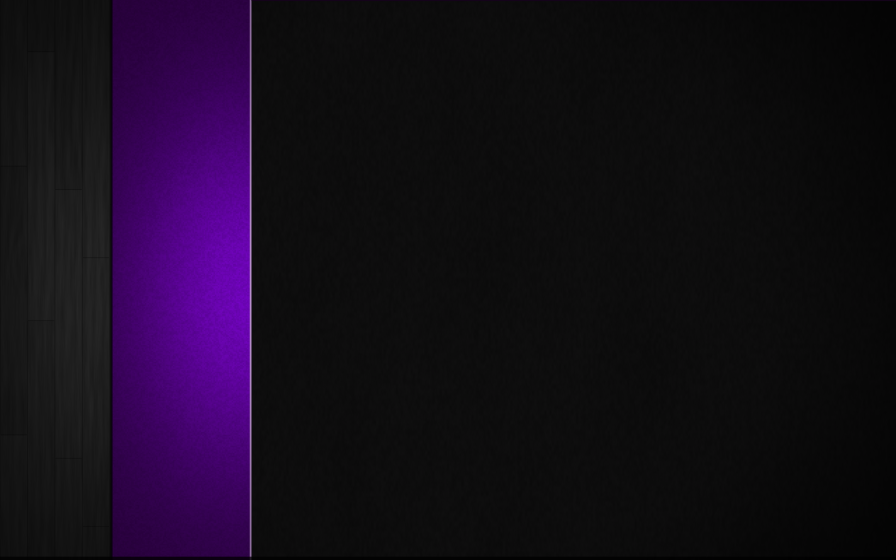
Give the GLSL for this background, as a Shadertoy shader.

```glsl
// A dark wooden strip, a glowing violet ribbon with a pale seam, and a wide
// black leather panel, side by side. Each material is a function of position
// in canvas heights; value noise adds wood grain, fabric grain and creases.

const float WOOD_END = 0.199;
const float RIBBON_END = 0.4465;
const float PLANK_WIDTH = 0.049;

float hash(vec2 p) {
    vec3 q = fract(vec3(p.xyx) * 0.1031);
    q += dot(q, q.yzx + 33.33);
    return fract((q.x + q.y) * q.z);
}

float valueNoise(vec2 p) {
    vec2 cell = floor(p);
    vec2 f = fract(p);
    f = f * f * (3.0 - 2.0 * f);
    float low = mix(hash(cell), hash(cell + vec2(1.0, 0.0)), f.x);
    float high = mix(hash(cell + vec2(0.0, 1.0)), hash(cell + 1.0), f.x);
    return mix(low, high, f.y);
}

float fbm(vec2 p) {
    float sum = 0.0;
    float weight = 0.5;
    for (int i = 0; i < 4; i++) {
        sum += weight * valueNoise(p);
        p = p * 2.03 + 17.0;
        weight *= 0.5;
    }
    return sum;
}

// Elliptical falloff: 1 at the centre, fading with distance
float glow(vec2 p, vec2 centre, vec2 radius) {
    vec2 d = (p - centre) / radius;
    return exp(-dot(d, d));
}

// Soft line of the given half width around zero
float line(float d, float halfWidth, float blur) {
    return 1.0 - smoothstep(halfWidth - blur, halfWidth + blur, abs(d));
}

vec3 woodColor(vec2 p, float blur) {
    // Staggered planks, each with its own shade
    float column = floor(p.x / PLANK_WIDTH);
    float boardY = p.y / 0.48 + hash(vec2(column, 4.0));
    float shade = hash(vec2(column, floor(boardY)) + 7.0);
    float seamX = p.x - PLANK_WIDTH * floor(p.x / PLANK_WIDTH + 0.5);
    float seamY = (fract(boardY + 0.5) - 0.5) * 0.48;
    float seams = max(line(seamX, 0.001, blur), line(seamY, 0.001, blur));

    // Long fibres and rings bent around a knot
    float knot = glow(p, vec2(0.031, 0.53), vec2(0.018, 0.05));
    float rings = sin(p.x * 330.0 + 9.0 * fbm(p * vec2(22.0, 5.0)) + 8.0 * knot);
    float fibre = fbm(p * vec2(260.0, 18.0)) - 0.47;

    float light = 0.045 + 0.085 * glow(p, vec2(0.18, 0.48), vec2(0.22, 0.42));
    float tone = 0.92 + 0.16 * shade + 0.05 * rings + 0.35 * fibre;
    return vec3(light * tone * (1.0 - 0.25 * seams));
}

vec3 ribbonColor(vec2 p) {
    vec3 shadow = vec3(0.145, 0.005, 0.215);
    vec3 highlight = vec3(0.425, 0.015, 0.715);
    float light = glow(p, vec2(RIBBON_END, 0.48), vec2(0.22, 0.33));
    float grain = valueNoise(p * 400.0) + 0.5 * valueNoise(p * 190.0) - 0.75;
    return mix(shadow, highlight, light) * (1.0 + 0.12 * grain);
}

vec3 leatherColor(vec2 p, float aspect) {
    float light = glow(p, vec2(0.75, 0.47), vec2(0.95, 1.0));
    float corner = smoothstep(0.55, 1.1, length((p - vec2(0.8, 0.5)) / vec2(aspect * 0.62, 0.85)));
    float creases = fbm(p * vec2(8.0, 3.0)) - 0.47;
    float grain = fbm(p * vec2(230.0, 110.0)) - 0.47;
    float tone = 1.0 + 0.25 * creases + 0.45 * grain;
    return vec3(0.051, 0.050, 0.051) * mix(0.75, 1.0, light) * tone * (1.0 - 0.75 * corner);
}

void mainImage(out vec4 fragColor, in vec2 fragCoord) {
    vec2 p = fragCoord / iResolution.y;
    float aspect = iResolution.x / iResolution.y;
    float blur = 0.6 / iResolution.y;

    // Three vertical materials
    vec3 color = woodColor(p, blur);
    color = mix(color, ribbonColor(p), smoothstep(-blur, blur, p.x - WOOD_END));
    color = mix(color, leatherColor(p, aspect), smoothstep(-blur, blur, p.x - RIBBON_END));

    // Dark crease beside the wood and pale seam beside the leather
    color *= 1.0 - 0.7 * line(p.x - WOOD_END, 0.002, blur);
    float seamLight = mix(0.65, 1.0, glow(p, vec2(RIBBON_END, 0.48), vec2(1.0, 0.45)));
    vec3 seamColor = vec3(0.72, 0.55, 0.80) * seamLight;
    color = mix(color, seamColor, line(p.x - RIBBON_END - 0.001, 0.0016, blur));

    // Thin violet rim above, dark rim below
    float onLeather = smoothstep(-blur, blur, p.x - RIBBON_END - 0.003);
    color = mix(color, vec3(0.08, 0.01, 0.10), onLeather * line(1.0 - p.y, 0.002, blur));
    color *= 1.0 - 0.75 * line(p.y, 0.006, blur);

    fragColor = vec4(clamp(color, 0.0, 1.0), 1.0);
}
```
